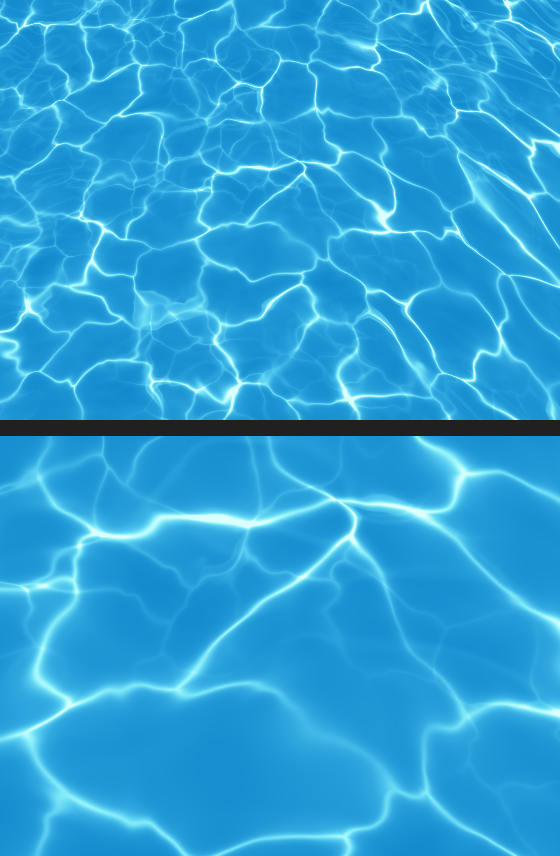
Top, the full canvas; bottom, a detail of the centre.
A Shadertoy shader for this texture:

```glsl
// Sunlit pool water: a bright web of caustic lines over blue cells.
// Warped cellular noise gives the web, gradient noise varies its strength,
// and the summed light is turned into colour by a ramp from deep blue to white.

const int STOPS = 8;
const vec3 WATER[STOPS] = vec3[STOPS](
    vec3(0.03, 0.48, 0.75), vec3(0.07, 0.54, 0.80),
    vec3(0.13, 0.60, 0.84), vec3(0.20, 0.67, 0.88),
    vec3(0.30, 0.76, 0.93), vec3(0.41, 0.85, 0.95),
    vec3(0.57, 0.95, 0.98), vec3(0.86, 1.00, 0.99));

vec2 hash2(vec2 c) {
    vec3 q = fract(c.xyx * vec3(0.1031, 0.1030, 0.0973));
    q += dot(q, q.yzx + 33.33);
    return fract((q.xx + q.yz) * q.zy);
}

float gradientAt(vec2 cell, vec2 offset) {
    float angle = 6.2832 * hash2(cell).x;
    return dot(vec2(cos(angle), sin(angle)), offset);
}

// Gradient noise, about -0.7 to 0.7
float noise(vec2 p) {
    vec2 i = floor(p), f = p - i;
    vec2 u = f * f * f * (f * (f * 6.0 - 15.0) + 10.0);
    vec2 e = vec2(1.0, 0.0);
    return mix(
        mix(gradientAt(i, f), gradientAt(i + e, f - e), u.x),
        mix(gradientAt(i + e.yx, f - e.yx), gradientAt(i + e.xx, f - e.xx), u.x), u.y);
}

vec2 noise2(vec2 p) {
    return vec2(noise(p), noise(p + vec2(37.2, 91.7)));
}

// Bends straight cell borders into wavy ones
vec2 warp(vec2 p) {
    p += 0.50 * noise2(p * 0.7);
    p += 0.24 * noise2(p * 1.9 + 11.0);
    return p + 0.06 * noise2(p * 4.5 + 23.0);
}

// x: nearness measure to a cell border, y: to a meeting of three cells
vec2 cellBorders(vec2 p) {
    vec2 cell = floor(p);
    vec3 nearest = vec3(9.0);
    for (int y = -1; y <= 1; y++)
    for (int x = -1; x <= 1; x++) {
        vec2 c = cell + vec2(x, y);
        float d = distance(p, c + 0.5 + 0.85 * (hash2(c) - 0.5));
        if (d < nearest.x) nearest = vec3(d, nearest.xy);
        else if (d < nearest.y) nearest = vec3(nearest.x, d, nearest.y);
        else nearest.z = min(nearest.z, d);
    }
    return nearest.yz - nearest.x;
}

// Soft line profile: 1 on the line, 0.5 at the given width
float glow(float d, float width) {
    return width * width / (width * width + d * d);
}

// Thin curved light where the noise crosses zero
float fold(vec2 p, float width) {
    return smoothstep(width, 0.0, abs(noise(p)));
}

// Web of lines with halos, bright nodes and some widened sheets of light
float caustics(vec2 p, float lineWidth) {
    vec2 border = cellBorders(warp(p));
    float strength = clamp(0.75 + 1.3 * noise(p * 0.9 + 51.0), 0.3, 1.25);
    float light = 4.0 * strength * glow(border.x, lineWidth);
    light += exp(-5.0 * border.x);
    light += 1.5 * strength * glow(border.y, 0.1);
    float opening = smoothstep(0.2, 0.45, noise(p * 0.85 + 31.0));
    float rim = border.x - 0.2 * opening;
    light += opening * (1.3 * smoothstep(0.05, 0.0, rim) + 1.1 * glow(rim, 0.03));
    return light;
}

// Floor plane seen at a slant, its lines falling away to the right
vec2 poolPlane(vec2 uv) {
    float depth = 1.25 - 0.5 * uv.y;
    float slope = max(uv.x - 0.6, 0.0);
    vec2 plane = vec2((uv.x - 0.667) / depth, -2.4 * log(depth));
    return 6.8 * (plane + vec2(0.0, 0.5 * slope * slope)) + 40.0;
}

vec3 waterColor(float light) {
    vec3 color = WATER[0];
    for (int i = 1; i < STOPS; i++)
        color = mix(color, WATER[i], clamp(light - float(i - 1), 0.0, 1.0));
    return color;
}

void mainImage(out vec4 fragColor, in vec2 fragCoord) {
    vec2 uv = fragCoord / iResolution.y;
    float across = uv.x * iResolution.y / iResolution.x;
    vec2 p = poolPlane(uv);
    vec2 bent = p + 0.5 * noise2(p * 1.1 + 5.0);

    // Uneven blue of the water body
    float light = 1.3 + 0.7 * noise(p * 1.2) + 0.4 * noise(bent * vec2(2.6, 4.0));
    light -= 0.25 * smoothstep(0.5, 1.0, uv.y);

    // Main web, and a finer one that is strongest on the left
    float calm = smoothstep(0.2, 0.75, across);
    float patchy = smoothstep(-0.25, 0.4, noise(p * 0.5 + 17.0));
    light += caustics(p, 0.045) * mix(0.85, 1.0, calm);
    light += caustics(p * 1.7 + 7.3, 0.05) * mix(0.5, 0.2, calm) * patchy;

    // Faint folds everywhere, rippled sky reflections at the top and left
    light += 0.5 * fold(bent * 1.3 + 63.0, 0.12) * patchy;
    float sky = smoothstep(0.6, 1.0, uv.y) * smoothstep(0.45, 0.9, across);
    float ripples = max(sky, 0.4 * smoothstep(0.3, 0.0, across) * smoothstep(0.2, 0.6, uv.y));
    light += 1.7 * ripples * fold(bent * vec2(1.5, 3.2) + 80.0, 0.13);
    light += 1.2 * sky * smoothstep(0.1, 0.4, noise(bent * vec2(2.5, 6.0)));

    fragColor = vec4(waterColor(light), 1.0);
}
```
